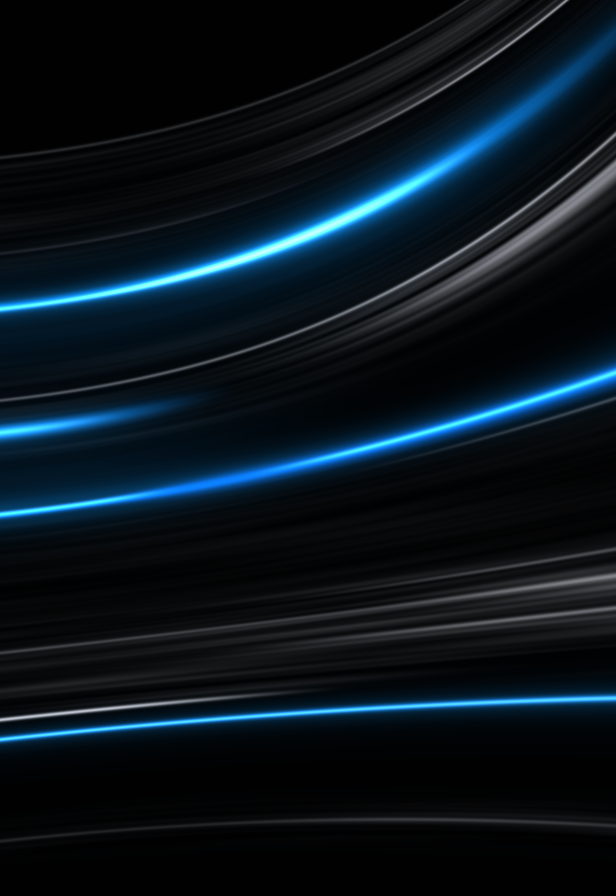
This background is drawn by a WebGL 1 fragment shader. Its source:

```glsl
precision highp float;
uniform vec2 u_resolution;

vec2 hashGradient(vec2 cell) {
  vec2 h = vec2(dot(cell, vec2(127.1, 311.7)), dot(cell, vec2(269.5, 183.3)));
  return fract(sin(h) * 43758.5) * 2.0 - 1.0;
}

float gradientNoise(vec2 p) {
  vec2 i = floor(p), f = fract(p);
  vec2 u = f * f * (3.0 - 2.0 * f);
  float low = mix(dot(hashGradient(i), f),
                  dot(hashGradient(i + vec2(1, 0)), f - vec2(1, 0)), u.x);
  float high = mix(dot(hashGradient(i + vec2(0, 1)), f - vec2(0, 1)),
                   dot(hashGradient(i + vec2(1, 1)), f - vec2(1, 1)), u.x);
  return mix(low, high, u.y);
}

// Height gained by a streamline that starts at height s on the left edge
float rise(float s, float x) {
  float bend = mix(-0.06, 0.13, smoothstep(0.02, 0.62, s));
  float sweep = 0.1 * smoothstep(0.43, 0.56, s);
  return x * (0.075 + x * (bend + x * sweep));
}

// Damped iteration finds the streamline through a point
float streamline(vec2 p) {
  float s = p.y - rise(p.y, p.x);
  for (int i = 0; i < 14; i++) s = mix(s, p.y - rise(s, p.x), 0.5);
  return s;
}

float line(float d, float width) {
  return exp(-d * d / (width * width));
}

float band(float s, float low, float high, float soft) {
  return smoothstep(low - soft, low + soft, s)
       * (1.0 - smoothstep(high - soft, high + soft, s));
}

float fadeOut(float x, float from, float to) {
  return 1.0 - smoothstep(from, to, x);
}

// Fine threads stretched along the flow
float threads(float s, float x) {
  float sum = 0.0, frequency = 55.0, weight = 0.8;
  for (int i = 0; i < 3; i++) {
    sum += weight * gradientNoise(vec2(x * 1.6 + float(i) * 7.3, s * frequency));
    frequency *= 2.1;
    weight *= 0.85;
  }
  return clamp(0.45 + sum, 0.0, 1.3);
}

void main() {
  vec2 p = gl_FragCoord.xy / u_resolution;
  float x = p.x, s = streamline(p);
  float thread = threads(s, x);
  vec3 deep = vec3(0.02, 0.24, 0.40);
  vec3 azure = vec3(0.04, 0.47, 0.86);
  vec3 ice = vec3(0.75, 0.93, 1.0);
  vec3 silver = vec3(0.95, 0.96, 1.0);
  vec3 color = vec3(0.003, 0.005, 0.008);

  // Broad blue haze
  float upper = s - 0.652;
  float haze = 0.40 * line(upper, upper > 0.0 ? 0.055 : 0.075) * fadeOut(x, 0.55, 1.25);
  haze += 0.32 * line(s - 0.46, 0.055) * fadeOut(x, 0.05, 0.7);
  haze += 0.18 * line(s - 0.425, 0.028);
  haze += 0.16 * line(s - 0.172, 0.025);
  color += deep * haze * (0.85 + 0.25 * thread);

  // Silver ribbons
  float gray = 0.20 * band(s, 0.742, 0.823, 0.006) * mix(0.35, 1.0, smoothstep(0.1, 0.8, x));
  gray += 0.05 * band(s, 0.69, 0.75, 0.015);
  gray += 0.55 * band(s, 0.518, 0.552, 0.006) * smoothstep(0.22, 0.85, x);
  gray += 0.07 * band(s, 0.49, 0.59, 0.02);
  gray += 0.38 * line(s - 0.267, 0.016) * smoothstep(0.1, 0.75, x);
  gray += 0.26 * line(s - 0.238, 0.010) * smoothstep(0.2, 0.9, x);
  gray += 0.12 * band(s, 0.20, 0.30, 0.015);
  gray += 0.05 * band(s, 0.28, 0.41, 0.02);
  gray += 0.10 * line(s - 0.061, 0.018) * (0.5 + x);
  color += silver * gray * thread * (0.35 + 0.65 * thread);

  // Bright silver edges
  float edge = 0.55 * line(s - 0.743, 0.0022) * smoothstep(0.35, 0.85, x);
  edge += 0.16 * line(s - 0.824, 0.002);
  edge += 0.10 * line(s - 0.717, 0.002) * fadeOut(x, 0.2, 0.7);
  edge += 0.50 * line(s - 0.553, 0.002) * (0.6 + 0.4 * x);
  edge += 0.22 * line(s - 0.406, 0.0016) * smoothstep(0.5, 1.0, x);
  edge += 0.30 * line(s - 0.291, 0.0018) * smoothstep(0.35, 0.9, x);
  edge += 0.35 * line(s - 0.246, 0.002) * smoothstep(0.3, 0.9, x);
  edge += 0.22 * line(s - 0.271, 0.002);
  edge += 0.75 * line(s - 0.1965, 0.0022) * fadeOut(x, 0.15, 0.58);
  edge += 0.13 * line(s - 0.061, 0.002);
  color += silver * edge;

  // Main beam, widening and dimming to the right
  float d = s - 0.656;
  float width = mix(0.005, 0.015, smoothstep(0.0, 0.9, x));
  float power = fadeOut(x, 0.5, 1.1);
  color += azure * line(d, width) * (0.18 + 0.82 * power) * (0.75 + 0.35 * thread);
  color += deep * line(d, width * 2.4) * (0.25 + 0.5 * power);
  color += ice * line(d + 0.001, width * 0.48) * fadeOut(x, 0.5, 0.82)
         * mix(0.45, 0.95, smoothstep(0.05, 0.4, x));

  // Short beam at the left edge
  d = s - 0.517;
  power = fadeOut(x, 0.0, 0.4);
  color += (azure * line(d, 0.008) + deep * 0.6 * line(d, 0.02)) * power;
  color += ice * 0.35 * line(d, 0.0035) * fadeOut(x, 0.0, 0.22);

  // Middle beam: pale upper thread over a deeper body
  d = s - 0.4245;
  width = mix(0.0035, 0.0075, smoothstep(0.1, 0.4, x));
  color += vec3(0.03, 0.36, 0.82) * line(d, width) * (0.75 + 0.25 * thread);
  color += deep * 0.55 * line(d - 0.003, 0.016);
  float glint = fadeOut(x, 0.15, 0.3) + smoothstep(0.38, 0.6, x);
  color += vec3(0.35, 0.62, 0.72) * line(d - 0.0015, 0.0025) * 0.75 * glint;

  // Thin lower beam
  d = s - 0.1745;
  color += azure * line(d, 0.0034) * (0.9 - 0.15 * x);
  color += ice * 0.38 * line(d, 0.0018);
  color += deep * 0.4 * line(d, 0.011);

  gl_FragColor = vec4(min(color, 1.0), 1.0);
}
```
